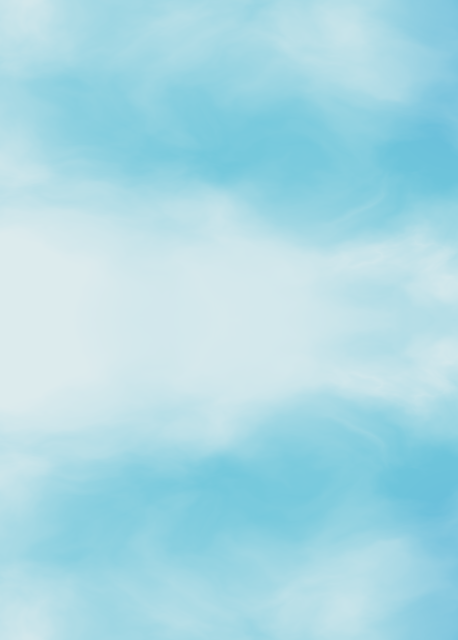
A Shadertoy shader for this texture:

```glsl
#define SKY_BLUE vec3(0.44, 0.78, 0.86)
#define CLOUD_WHITE vec3(0.83, 0.91, 0.925)
#define EDGE_BLUE vec3(0.40, 0.73, 0.86)
#define BASE_COVER 0.55
#define BAND_DEPTH 0.45
#define BAND_WIDTH 0.16
#define BANK_COVER 0.44
#define BANK_HEIGHT 0.31
#define CLOUD_SCALE vec2(3.2, 5.0)
#define CLOUD_CONTRAST 0.75
#define WISP_STRENGTH 0.16
#define OCTAVES 6

// Random unit gradient for a lattice cell
vec2 cellGradient(vec2 cell) {
    vec3 h = fract(cell.xyx * vec3(0.1031, 0.1030, 0.0973));
    h += dot(h, h.yzx + 33.33);
    float angle = 6.2832 * fract((h.x + h.y) * h.z);
    return vec2(cos(angle), sin(angle));
}

float gradientNoise(vec2 p) {
    vec2 i = floor(p), f = p - i;
    vec2 w = f * f * f * (f * (f * 6.0 - 15.0) + 10.0);
    vec2 e = vec2(1.0, 0.0);
    float a = dot(cellGradient(i), f);
    float b = dot(cellGradient(i + e.xy), f - e.xy);
    float c = dot(cellGradient(i + e.yx), f - e.yx);
    float d = dot(cellGradient(i + e.xx), f - e.xx);
    return mix(mix(a, b, w.x), mix(c, d, w.x), w.y);
}

float fbm(vec2 p) {
    float sum = 0.0, amplitude = 0.6;
    for (int i = 0; i < OCTAVES; i++) {
        sum += amplitude * gradientNoise(p);
        p = mat2(1.6, 1.2, -1.2, 1.6) * p + 17.3;
        amplitude *= 0.47;
    }
    return sum;
}

float bell(float x) { return exp(-x * x); }

// Large-scale cloud cover; height runs from the middle (0) to either end (1)
float coverLayout(float x, float height) {
    float bandCentre = 0.74 - 0.33 * x;
    float band = bell((height - bandCentre) / BAND_WIDTH) * smoothstep(-0.05, 0.35, x);
    float bank = exp(-pow(height / BANK_HEIGHT, 4.0)) * (1.0 - 0.75 * smoothstep(0.6, 1.0, x));
    float leftHaze = 0.2 * (1.0 - smoothstep(0.0, 0.3, x));
    float rightGap = 0.35 * smoothstep(0.78, 1.0, x) * smoothstep(0.3, 0.75, height);
    float endCloud = 0.1 * bell((x - 0.6) / 0.25) * bell((height - 0.88) / 0.12);
    return BASE_COVER - BAND_DEPTH * band + BANK_COVER * bank + leftHaze - rightGap + endCloud;
}

void mainImage(out vec4 fragColor, in vec2 fragCoord) {
    vec2 uv = fragCoord / iResolution.xy;
    float height = abs(2.0 * uv.y - 1.0);
    vec2 p = vec2(fragCoord.x / iResolution.y, 0.5 * height);

    // Warped, sideways-drawn cloud noise
    vec2 q = p * CLOUD_SCALE + 4.7;
    vec2 warp = vec2(fbm(q), fbm(q + 31.4));
    float puffs = fbm(q * 1.3 + 0.9 * warp);

    // Thin slanted streaks along the right side
    vec2 s = vec2(p.x * 2.6 + p.y, p.y * 9.0 - p.x * 3.0) + 1.1 * warp;
    float streak = pow(1.0 - min(abs(2.2 * fbm(s + 9.1)), 1.0), 3.0);
    float wispArea = smoothstep(0.6, 0.88, uv.x) * (1.0 - smoothstep(0.35, 0.6, height));

    // The white bank in the middle stays calm
    float calm = smoothstep(0.08, 0.45, height + 0.35 * smoothstep(0.55, 0.9, uv.x));
    float cover = coverLayout(uv.x + 0.12 * warp.x, abs(height + 0.16 * warp.y * calm));
    cover += CLOUD_CONTRAST * puffs * mix(0.15, 1.0, calm);
    cover += WISP_STRENGTH * wispArea * (streak - 0.3);
    cover = clamp(cover, 0.0, 1.08);

    // Colour, with a deeper blue at the right edge
    float edge = smoothstep(0.75, 1.0, uv.x) * smoothstep(0.3, 0.7, height);
    vec3 sky = mix(SKY_BLUE, EDGE_BLUE, 0.7 * edge);
    fragColor = vec4(mix(sky, CLOUD_WHITE, cover), 1.0);
}
```
